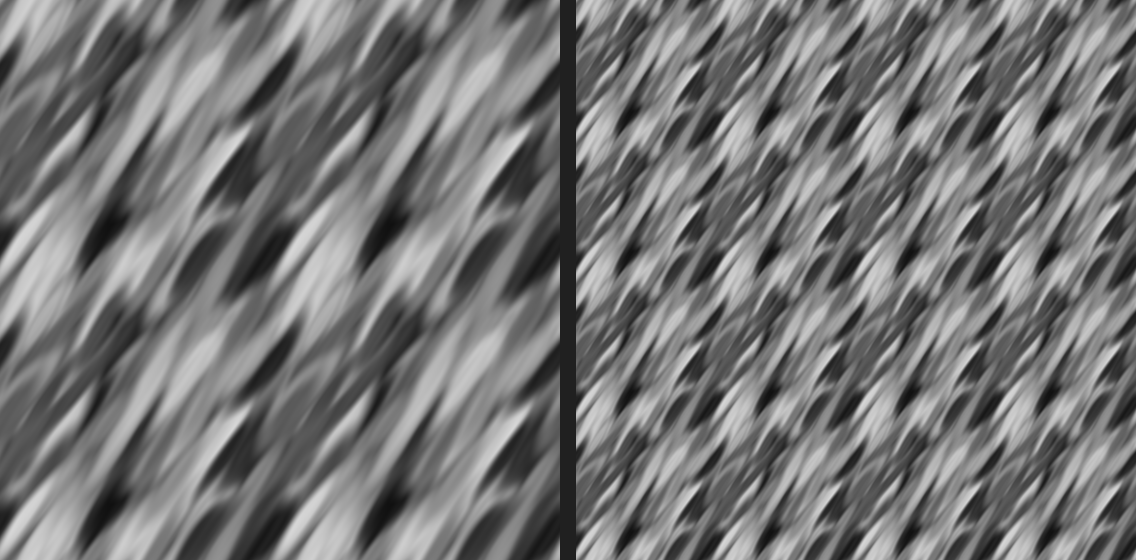
Left, the tile; right, the same tile 2 across and 2 down.
A Shadertoy shader for this texture:

```glsl
// Overlapping soft grey slanted strokes, like brushed fur, in a seamless tile.

const float REPEATS = 2.0;          // tiles along each side of the canvas
const int STROKES = 200;            // strokes painted in each tile
const float DARK_GREY = 0.09;
const float LIGHT_GREY = 0.82;
const float SLANT = 1.0;            // mean direction in radians
const float SLANT_SPREAD = 0.11;
const float CURVE_SPREAD = 0.35;

// Half sizes of a stroke, in tiles: smallest and largest
const vec2 HALF_LENGTH = vec2(0.21, 0.36);
const vec2 HALF_WIDTH = vec2(0.035, 0.065);
const float SOLID_CORE = 0.3;       // share of the half size before the edge fades

// Faint hairs: whole cells per tile across and along, and their strength
const vec2 HAIR_ACROSS = vec2(31.0, -20.0);
const vec2 HAIR_ALONG = vec2(2.0, 3.0);
const float HAIR_STRENGTH = 0.07;

// Three hashed values from 0 to 1
vec3 hash3(uvec3 v) {
    v = v * 1664525u + 1013904223u;
    for (int i = 0; i < 2; i++) {
        v.x += v.y * v.z;
        v.y += v.z * v.x;
        v.z += v.x * v.y;
        v ^= v >> 16;
    }
    return vec3(v & 65535u) / 65536.0;
}

// Unit gradient of a skewed lattice point, equal for points one tile apart
vec2 gradient(vec2 cell, vec2 across, vec2 along) {
    float cellsPerTile = across.x * along.y - across.y * along.x;
    vec2 place = vec2(along.y * cell.x - across.y * cell.y,
                      across.x * cell.y - along.x * cell.x);
    vec2 wrapped = floor(mod(place + 0.5, cellsPerTile));
    float angle = 6.2831853 * hash3(uvec3(wrapped, 7.0)).x;
    return vec2(cos(angle), sin(angle));
}

// Gradient noise on a skewed lattice that wraps at every whole tile
float hairNoise(vec2 p, vec2 across, vec2 along) {
    vec2 q = vec2(dot(across, p), dot(along, p));
    vec2 cell = floor(q);
    vec2 f = q - cell;
    vec2 blend = f * f * f * (f * (f * 6.0 - 15.0) + 10.0);
    float sum = 0.0;
    for (int i = 0; i < 4; i++) {
        vec2 corner = vec2(float(i & 1), float(i >> 1));
        vec2 weight = mix(1.0 - blend, blend, corner);
        sum += weight.x * weight.y * dot(gradient(cell + corner, across, along), f - corner);
    }
    return sum;
}

// Coverage of one soft, slightly curved stroke at the wrapped position p
float strokeCover(vec2 p, uint index) {
    vec3 spot = hash3(uvec3(index, 11u, 3u));
    vec3 shape = hash3(uvec3(index, 29u, 5u));
    vec2 offset = p - spot.xy;
    offset -= floor(offset + 0.5);

    float angle = SLANT + SLANT_SPREAD * (2.0 * spot.z - 1.0);
    vec2 axis = vec2(cos(angle), sin(angle));
    float along = dot(offset, axis);
    float across = dot(offset, vec2(-axis.y, axis.x));
    across += CURVE_SPREAD * (2.0 * shape.z - 1.0) * along * along;

    vec2 halfSize = vec2(mix(HALF_LENGTH.x, HALF_LENGTH.y, shape.x),
                         mix(HALF_WIDTH.x, HALF_WIDTH.y, shape.y));
    return 1.0 - smoothstep(SOLID_CORE, 1.0, length(vec2(along, across) / halfSize));
}

void mainImage(out vec4 fragColor, in vec2 fragCoord) {
    vec2 p = REPEATS * fragCoord / iResolution.xy;

    // Paint the strokes over one another, with evenly spread greys
    float grey = 0.5 * (DARK_GREY + LIGHT_GREY);
    for (int i = 0; i < STROKES; i++) {
        float strokeGrey = mix(DARK_GREY, LIGHT_GREY, fract(0.618034 * float(i)));
        grey = mix(grey, strokeGrey, strokeCover(p, uint(i)));
    }

    // Add faint hairs
    grey += HAIR_STRENGTH * hairNoise(p, HAIR_ACROSS, HAIR_ALONG);
    fragColor = vec4(vec3(grey), 1.0);
}
```
